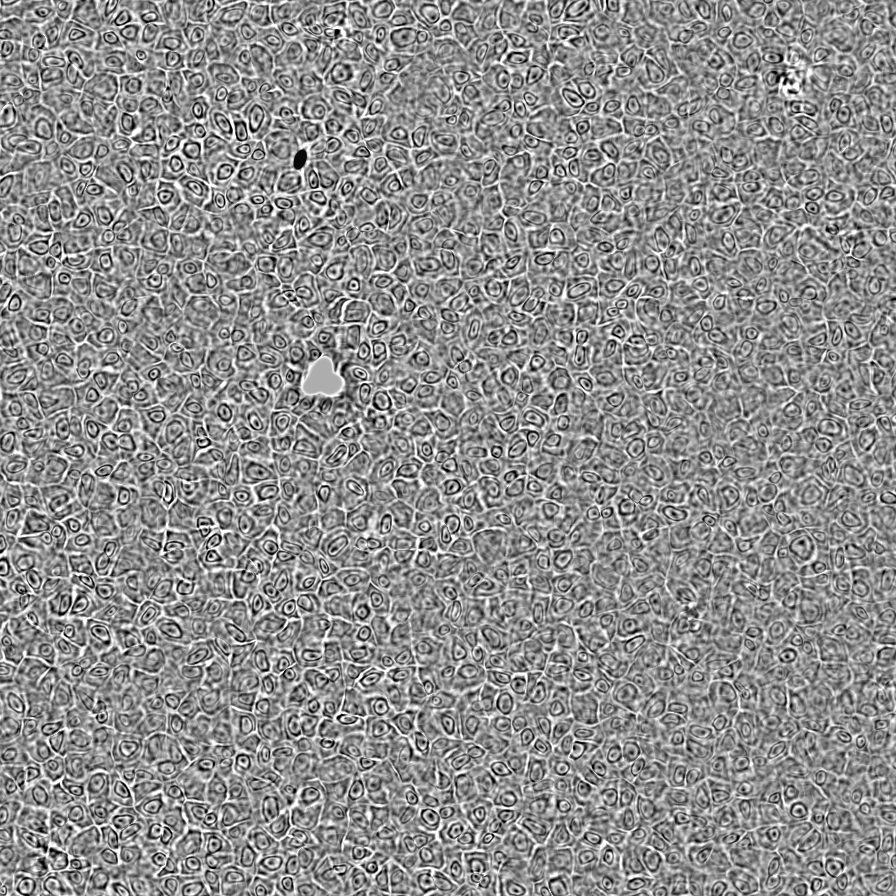
A WebGL 2 fragment shader for this texture:

```glsl
#version 300 es
precision highp float;
// Dense sheet of small cells in grey phase contrast: a warped Voronoi mesh gives
// thin bright walls, ringed nuclei and dark nucleoli under band-limited grain.
// Quiet patches, coarse clumps, beads and one open gap vary the sheet.
uniform vec2 u_resolution;
out vec4 fragColor;

const float CELLS = 39.0;      // cells across the canvas
const float MID_GREY = 0.55;

float hash(vec2 p) { return fract(sin(dot(p, vec2(127.1, 311.7))) * 43758.5453); }
vec2 hash2(vec2 p) { return vec2(hash(p), hash(p + 57.3)); }

mat2 rotation(float angle) {
  float c = cos(angle), s = sin(angle);
  return mat2(c, s, -s, c);
}

float slope(vec2 corner, vec2 offset) {
  float angle = 6.2832 * hash(corner);
  return dot(vec2(cos(angle), sin(angle)), offset);
}

// Gradient noise, centred on zero
float noise(vec2 p) {
  vec2 i = floor(p), f = fract(p), e = vec2(1.0, 0.0);
  vec2 u = f * f * (3.0 - 2.0 * f);
  return mix(mix(slope(i, f), slope(i + e, f - e), u.x),
             mix(slope(i + e.yx, f - e.yx), slope(i + 1.0, f - 1.0), u.x), u.y);
}

// Soft line of the given width where x crosses centre
float band(float x, float centre, float width) {
  float t = (x - centre) / width;
  return exp(-t * t);
}

vec2 cellSeed(vec2 id) { return 0.1 + 0.8 * hash2(id); }

// Offset from the nearest seed (xy) and distance to the cell wall (z)
vec3 voronoi(vec2 p, out vec2 id) {
  vec2 base = floor(p), f = fract(p), nearest = vec2(9.0);
  float wall = 9.0;
  for (int k = 0; k < 9; k++) {
    vec2 g = vec2(k % 3 - 1, k / 3 - 1);
    vec2 r = g + cellSeed(base + g) - f;
    if (dot(r, r) < dot(nearest, nearest)) { nearest = r; id = base + g; }
  }
  for (int k = 0; k < 25; k++) {
    vec2 g = vec2(k % 5 - 2, k / 5 - 2);
    vec2 r = g + cellSeed(base + g) - f, d = r - nearest;
    if (dot(d, d) > 1e-4) wall = min(wall, dot(0.5 * (r + nearest), normalize(d)));
  }
  return vec3(-nearest, wall);
}

// Signed relief of walls, nuclei and nucleoli
float cellRelief(vec2 uv) {
  vec2 p = uv * CELLS, id;
  p += 0.45 * vec2(noise(p * 0.8), noise(p * 0.8 + 31.0));
  p += 0.09 * vec2(noise(p * 2.7 + 7.0), noise(p * 2.7 + 53.0));
  vec3 cell = voronoi(p, id);
  float wallGain = max(0.7 + 1.6 * noise(p * 1.3 + 17.0), 0.1);
  float relief = wallGain * (0.42 * band(cell.z, 0.0, 0.065) - 0.3 * band(cell.z, 0.13, 0.06));

  vec2 q = rotation(6.2832 * hash(id + 3.0)) * cell.xy * vec2(0.9, 1.12);
  float r = length(q), radius = 0.24 + 0.09 * hash(id + 9.0);
  float gain = 0.3 + 0.9 * hash(id + 21.0);
  relief += gain * (0.32 * band(r, radius - 0.11, 0.06) - 0.4 * band(r, radius, 0.055));
  relief += gain * 0.3 * band(r, radius + 0.11, 0.06);
  vec2 nucleolus = 0.16 * (hash2(id + 5.0) - 0.5);
  return relief - gain * 0.55 * band(length(q - nucleolus), 0.0, 0.075);
}

// Fine band-limited grain with short bright threads
float grain(vec2 uv) {
  float n = 0.3 * noise(rotation(0.5) * uv * 118.0) + 0.42 * noise(rotation(1.1) * uv * 195.0 + 40.0);
  return n + 0.12 * (band(noise(rotation(0.8) * uv * 75.0 + 9.0), 0.0, 0.08) - 0.3);
}

// Soft spots scattered by index, summed as a mask
float patches(vec2 uv, float series, float size) {
  float mask = 0.0;
  for (int i = 0; i < 8; i++) {
    vec2 key = vec2(float(i), series);
    vec2 d = rotation(6.2832 * hash(key + 4.0)) * (uv - hash2(key)) * vec2(0.8, 1.3);
    mask += band(length(d), 0.0, size * (0.6 + 0.8 * hash(key + 8.0)));
  }
  return min(mask, 1.0);
}

void main() {
  float px = 1.0 / min(u_resolution.x, u_resolution.y);
  vec2 uv = gl_FragCoord.xy * px;

  // Local contrast: stronger at the left, quiet or coarse in patches
  float gain = mix(1.1, 0.75, smoothstep(0.35, 1.0, uv.x)) * (1.0 + 0.4 * noise(uv * 7.0));
  float quiet = patches(uv, 13.0, 0.022), coarse = patches(uv, 29.0, 0.015);
  float value = MID_GREY + 0.7 * cellRelief(uv) * gain * (1.0 - 0.75 * quiet);
  value += grain(uv) * (0.7 + 0.25 * gain) * (1.0 + 1.2 * coarse);

  // Bright elongated clump with a shadowed side
  vec2 c = rotation(0.2) * (uv - vec2(0.885, 0.915));
  float clump = band(length(c * vec2(1.4, 0.75)), 0.0, 0.022);
  value += clump * (0.2 + 1.8 * noise(uv * 150.0)) - 0.3 * band(length((c + vec2(0.016, 0.0)) * vec2(2.0, 0.7)), 0.0, 0.015);

  // Open gap with a bright rim and dark surround
  vec2 g = uv - vec2(0.36, 0.577);
  float a = atan(g.y, g.x);
  float edge = length(g) - 0.021 * (1.0 - 0.2 * sin(3.0 * a + 3.1416) * -1.0 + 0.06 * cos(5.0 * a));
  value = mix(0.68, value - 0.2 * band(edge, 0.009, 0.006), smoothstep(-px, px, edge));
  value += 0.3 * band(edge, 0.0, 0.0022);

  // Solid dark fleck with a pale halo
  float fleck = length(rotation(0.35) * (uv - vec2(0.335, 0.822)) * vec2(1.5, 0.85)) - 0.01;
  value = mix(0.03, value + 0.3 * band(fleck, 0.004, 0.003), smoothstep(-px, px, fleck));
  fragColor = vec4(vec3(clamp(value, 0.0, 1.0)), 1.0);
}
```
